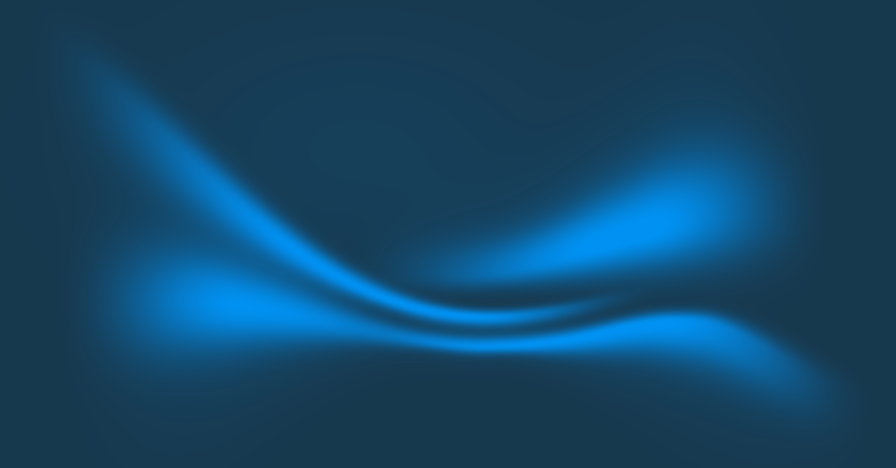
This background is drawn by a Shadertoy shader. Its source:

```glsl
const vec3 BASE_COLOR = vec3(0.092, 0.222, 0.305);
const vec3 GLOW_COLOR = vec3(0.0, 0.57, 0.95);
const float HALO_STRENGTH = 0.14;
const float HALO_SPREAD = 2.4;
const float MIST_STRENGTH = 0.07;
const vec2 MIST_CENTER = vec2(0.40, 0.68);
const vec2 MIST_SIZE = vec2(0.24, 0.28);

float bump(float x, float center, float width) {
    float t = (x - center) / width;
    return exp(-t * t);
}

// Rises from 0 at start to 1 at peak, then falls from 1 at fade to 0 at end
float envelope(float x, float start, float peak, float fade, float end) {
    return smoothstep(start, peak, x) * (1.0 - smoothstep(fade, end, x));
}

// Soft band around a ridge, with its own width above and below
float band(float offset, float above, float below) {
    return bump(offset, 0.0, offset > 0.0 ? above : below);
}

// Faint wide skirt on one side of a ridge: side is +1 above, -1 below
float halo(float offset, float width, float side) {
    float skirt = bump(offset, 0.0, width * HALO_SPREAD);
    return HALO_STRENGTH * skirt * smoothstep(-0.3, 0.8, side * offset / width);
}

// Long ribbon sweeping down from the upper left
float sweepRibbon(vec2 p) {
    float s = p.x - 0.547;
    float ridge = 0.324 + s * s * (2.66 - s * (3.75 + 8.68 * s));
    float above = mix(0.065, 0.014, smoothstep(0.10, 0.55, p.x));
    float below = mix(0.15, 0.02, smoothstep(0.05, 0.45, p.x));
    float offset = p.y - ridge;
    float light = band(offset, above, below) + halo(offset, below, -1.0);
    return 0.96 * light * envelope(p.x, 0.03, 0.34, 0.52, 0.74);
}

// Lower ribbon: wide on the left, pinched in the middle, arched on the right
float lowerRibbon(vec2 p) {
    float ridge = mix(0.365, 0.26, smoothstep(0.20, 0.55, p.x))
                + 0.055 * bump(p.x, 0.755, 0.11)
                - 0.12 * smoothstep(0.78, 1.0, p.x);
    float above = mix(0.13, 0.02, smoothstep(0.10, 0.48, p.x))
                + 0.02 * smoothstep(0.75, 0.90, p.x);
    float below = mix(0.13, 0.016, smoothstep(0.10, 0.50, p.x))
                + 0.075 * smoothstep(0.55, 0.85, p.x);
    float offset = p.y - ridge;
    float light = band(offset, above, below) + halo(offset, below, -1.0);
    float pinch = 1.0 - 0.3 * bump(p.x, 0.43, 0.08);
    return 0.97 * light * pinch * envelope(p.x, 0.06, 0.27, 0.74, 0.98);
}

// Broad cloud of light on the right
float rightCloud(vec2 p) {
    float ridge = mix(0.41, 0.54, smoothstep(0.50, 0.85, p.x));
    float above = mix(0.07, 0.14, smoothstep(0.55, 0.82, p.x));
    float below = mix(0.03, 0.10, smoothstep(0.52, 0.85, p.x));
    float offset = p.y - ridge;
    float light = band(offset, above, below) + halo(offset, above, 1.0);
    return light * envelope(p.x, 0.38, 0.68, 0.72, 0.93);
}

float screenBlend(float a, float b) {
    return 1.0 - (1.0 - a) * (1.0 - b);
}

void mainImage(out vec4 fragColor, in vec2 fragCoord) {
    vec2 p = fragCoord / iResolution.xy;

    // Faint mist behind the ribbons
    vec2 m = (p - MIST_CENTER) / MIST_SIZE;
    float glow = MIST_STRENGTH * exp(-dot(m, m));

    // Ribbons of light
    glow = screenBlend(glow, min(sweepRibbon(p), 1.0));
    glow = screenBlend(glow, min(lowerRibbon(p), 1.0));
    glow = screenBlend(glow, min(rightCloud(p), 1.0));

    fragColor = vec4(mix(BASE_COLOR, GLOW_COLOR, glow), 1.0);
}
```
